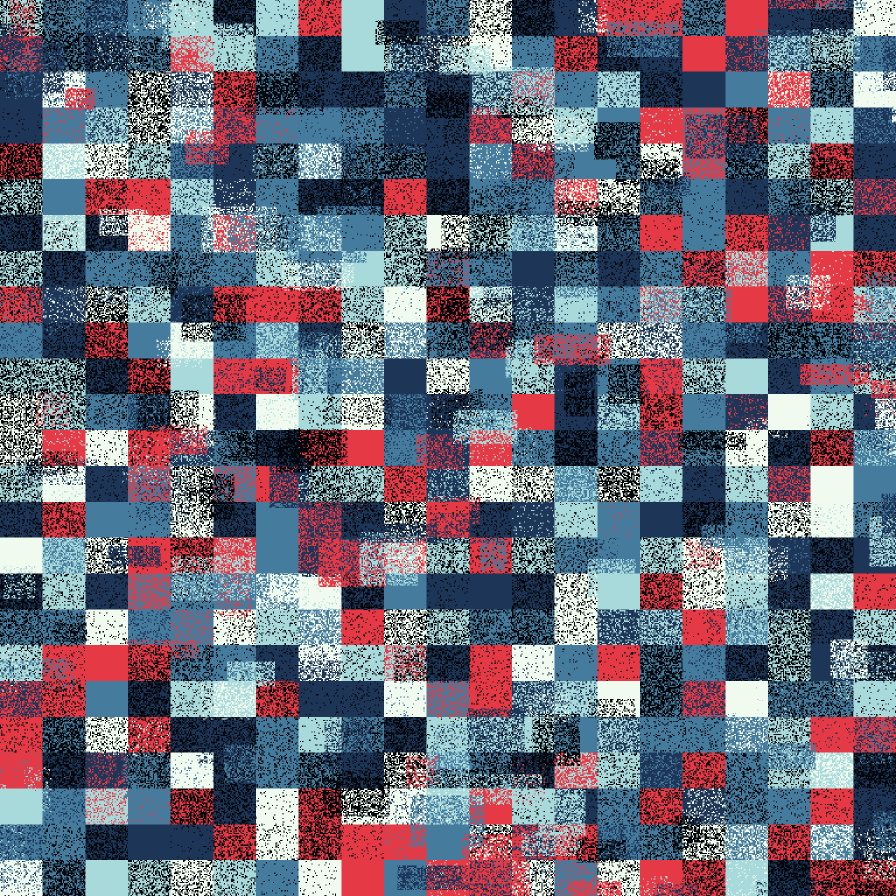
A WebGL 1 fragment shader for this pattern:

```glsl
precision highp float;
// Patchwork of coloured blocks, dithered with fine grain and overlaid by loose offset patches.

#define GRID vec2(21.0, 25.0)
#define GRAINS 768.0
#define SPECKLE_MIN 0.04
#define SPECKLE_MAX 0.62
#define BLACK_SHARE 0.62
#define PATCH_CHANCE 0.38
#define PATCH_MIN vec2(0.30, 0.25)
#define PATCH_MAX vec2(0.98, 0.75)
#define PATCH_DENSITY 0.62

uniform vec2 u_resolution;

float hash(vec2 cell, float seed) {
  vec3 shift = seed * vec3(0.617, 0.273, 0.419);
  vec3 p = fract(cell.xyx * vec3(0.1031, 0.1030, 0.0973) + shift);
  p += dot(p, p.yzx + 33.33);
  return fract((p.x + p.y) * p.z);
}

vec3 palette(float pick) {
  vec3 navy = vec3(0.114, 0.208, 0.341);
  vec3 blue = vec3(0.271, 0.482, 0.616);
  vec3 teal = vec3(0.659, 0.855, 0.863);
  vec3 cream = vec3(0.945, 0.980, 0.933);
  vec3 red = vec3(0.902, 0.224, 0.275);
  if (pick < 0.22) return navy;
  if (pick < 0.50) return blue;
  if (pick < 0.67) return teal;
  if (pick < 0.81) return cream;
  return red;
}

// Ink for dithering: often near-black, otherwise a palette colour.
vec3 ink(vec2 cell, float seed, float blackShare) {
  vec3 black = vec3(0.012, 0.025, 0.040);
  return hash(cell, seed) < blackShare ? black : palette(hash(cell, seed + 1.0));
}

vec3 patchwork(vec2 uv) {
  vec2 grid = uv * GRID;
  vec2 cell = floor(grid);
  vec2 grain = floor(uv * GRAINS);

  // Base block and its own speckle density
  vec3 colour = palette(hash(cell, 1.0));
  float density = mix(SPECKLE_MIN, SPECKLE_MAX, pow(hash(cell, 2.0), 1.3));
  if (hash(grain, 3.0) < density) colour = ink(cell, 4.0, BLACK_SHARE);

  // Translucent patches displaced from the grid
  for (int y = -1; y <= 1; y++) {
    for (int x = -1; x <= 1; x++) {
      vec2 offset = vec2(float(x), float(y));
      vec2 home = cell + offset;
      if (hash(home, 6.0) > PATCH_CHANCE) continue;
      vec2 centre = home + vec2(hash(home, 7.0), hash(home, 8.0));
      vec2 extent = mix(PATCH_MIN, PATCH_MAX, vec2(hash(home, 9.0), hash(home, 10.0)));
      vec2 inside = step(abs(grid - centre), extent);
      float cover = inside.x * inside.y * PATCH_DENSITY * hash(home, 11.0);
      float seed = 20.0 + offset.x + 3.0 * offset.y;
      if (hash(grain, seed) < cover) colour = ink(home, 12.0, 0.25);
    }
  }
  return colour;
}

void main() {
  // Four samples per pixel smooth block and grain edges
  vec3 sum = vec3(0.0);
  for (int j = 0; j < 2; j++) {
    for (int i = 0; i < 2; i++) {
      vec2 shift = (vec2(float(i), float(j)) - 0.5) * 0.5;
      sum += patchwork((gl_FragCoord.xy + shift) / u_resolution);
    }
  }
  gl_FragColor = vec4(sum * 0.25, 1.0);
}
```
